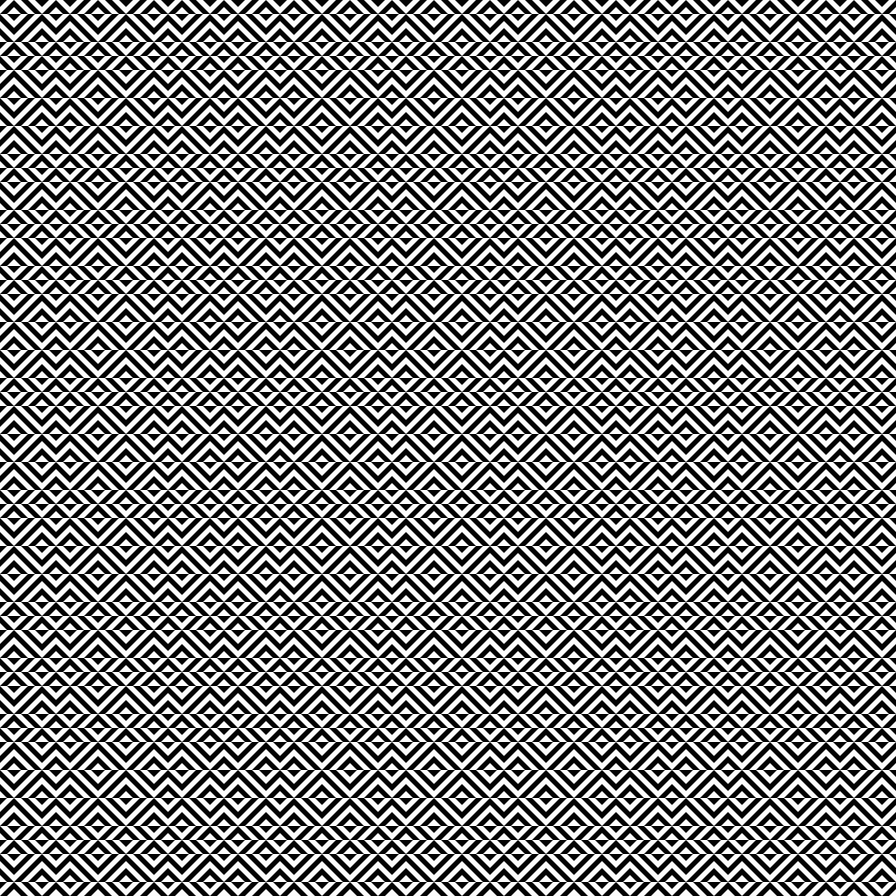
Write a WebGL 1 fragment shader that draws this pattern.

```glsl
precision highp float;
// Diagonal stripe tiles, mirrored by the Thue-Morse sequence along both axes.

uniform vec2 u_resolution;

const float TILES = 64.0;
const vec3 INK = vec3(0.01);
const vec3 PAPER = vec3(0.99);

// Parity of the binary digits of n: 0 or 1.
float thueMorse(float n) {
  float digitSum = 0.0;
  for (int i = 0; i < 8; i++) {
    digitSum += mod(n, 2.0);
    n = floor(n * 0.5);
  }
  return mod(digitSum, 2.0);
}

// Paper coverage of stripes with period 1, dark over the first half.
float stripes(float phase, float softness) {
  float edge = abs(fract(phase + 0.25) - 0.5) - 0.25;
  return smoothstep(-softness, softness, edge);
}

// One tile of rising stripes, or falling ones when mirrored is 1.
float stripeTile(vec2 p, float mirrored, float softness) {
  float slope = 1.0 - 2.0 * mirrored;
  return stripes(p.y + slope * p.x, softness);
}

void main() {
  vec2 uv = gl_FragCoord.xy / u_resolution;

  // Tiles are counted from the upper left.
  vec2 grid = vec2(uv.x, 1.0 - uv.y) * TILES;
  vec2 tile = floor(grid);
  float softness = TILES / min(u_resolution.x, u_resolution.y);

  // Mirror where the row and column terms differ.
  float mirrored = abs(thueMorse(tile.x) - thueMorse(tile.y));
  float paper = stripeTile(fract(grid), mirrored, softness);

  gl_FragColor = vec4(mix(INK, PAPER, paper), 1.0);
}
```
